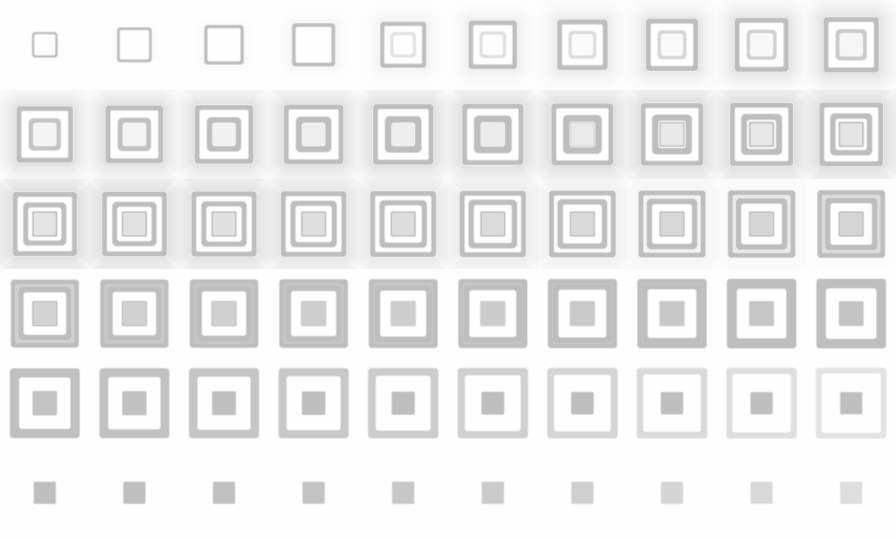
Write a Shadertoy shader that draws this pattern.

```glsl
// Sixty stages of a square ripple on a 10 x 6 grid, read from the top left.
// Rounded-box distances form a centre square and two growing rings; each
// radius, tone and shadow is a smooth function of the stage number.

// Signed distance to a square with rounded corners
float roundedSquare(vec2 p, float halfSide, float corner) {
    vec2 q = abs(p) - halfSide + corner;
    return length(max(q, 0.0)) + min(max(q.x, q.y), 0.0) - corner;
}

float cover(float dist, float soft) {
    return smoothstep(soft, -soft, dist);
}

// Square band between two half sides
float band(vec2 p, float inner, float outer, float corner, float soft) {
    float outside = cover(roundedSquare(p, outer, corner), soft);
    float hole = cover(roundedSquare(p, inner, corner * 0.6), soft);
    return outside * (1.0 - hole);
}

void mainImage(out vec4 fragColor, in vec2 fragCoord) {
    // The canvas is 768 units wide, each cell 76.8 units
    float unit = 768.0 / iResolution.x;
    vec2 grid = vec2(fragCoord.x, iResolution.y - fragCoord.y) * unit / 76.8;
    vec2 cell = floor(grid);
    vec2 p = (fract(grid) - 0.5) * 76.8;
    float stage = cell.x + 10.0 * cell.y;
    float soft = max(1.1, 0.75 * unit);

    // Outer ring grows quickly, then settles
    float outerEdge = 31.0 - 20.0 * exp(-0.22 * pow(stage, 0.7));
    float outerInside = outerEdge - min(2.0 + 0.4 * stage, 4.3);
    float ringLife = (1.0 - smoothstep(38.0, 58.0, stage)) * step(stage, 49.5);
    float outerRing = band(p, outerInside, outerEdge, 3.0, soft);

    // Inner ring leaves the centre and merges with the outer one
    float growth = 6.8 + 0.38 * stage;
    float innerInside = mix(min(growth, 10.0), growth, smoothstep(13.0, 21.0, stage));
    float innerEdge = min(9.1 + 0.47 * stage, outerEdge);
    float innerRing = band(p, innerInside, innerEdge, 4.0, soft);
    innerRing *= step(3.5, stage) * mix(0.45, 1.0, smoothstep(4.0, 12.0, stage));
    float bridge = band(p, innerInside, outerEdge, 3.0, soft);
    bridge *= 0.9 * smoothstep(25.0, 32.0, stage);
    float rings = 0.25 * ringLife * max(outerRing, max(innerRing, bridge));

    // Centre square darkens, sheds its outline and finally fades
    float centreHalf = mix(10.8, 9.5, smoothstep(36.0, 49.0, stage));
    float centreDist = roundedSquare(p, centreHalf, 1.5);
    float centreInk = clamp((stage - 4.0) * 0.0065, 0.0, 0.25);
    centreInk *= 1.0 - smoothstep(50.0, 68.0, stage);
    float outline = band(p, centreHalf - 1.7, centreHalf, 1.5, soft);
    outline *= smoothstep(13.0, 18.0, stage) * (1.0 - smoothstep(30.0, 42.0, stage));
    float centre = max(centreInk * cover(centreDist, soft), 0.25 * outline);

    // Wide shadow around the early rings, lighter along the diagonals
    float outerDist = roundedSquare(p, outerEdge, 3.0);
    float shadow = smoothstep(-1.0, 10.0, stage) * (1.0 - smoothstep(20.0, 31.0, stage));
    shadow *= 0.12 * exp(-max(outerDist, 0.0) / (3.0 + 0.8 * stage));
    shadow *= 1.0 - cover(outerDist, soft);
    vec2 a = abs(p);
    float diagonal = exp(-abs(a.x - a.y) / 4.0) * smoothstep(22.0, 38.0, min(a.x, a.y));
    shadow *= 1.0 - 0.55 * diagonal;

    float tone = 0.997 - max(shadow, max(rings, centre));
    fragColor = vec4(vec3(tone), 1.0);
}
```
